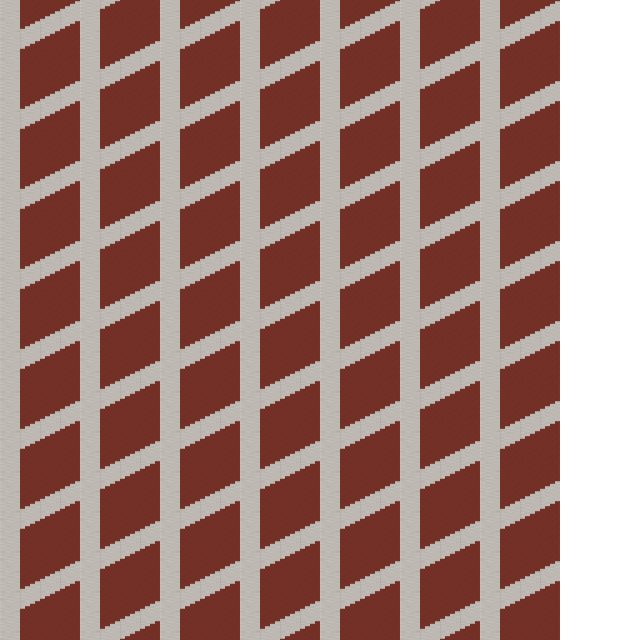
A three.js fragment shader for this pattern:

```glsl
// Pale stone lattice of upright bars and stepped diagonals over brick-red panels, with a white right margin.
varying vec2 vUv;

const float CELLS = 8.0;          // lattice periods per canvas side
const float TILES = 32.0;         // stone tiles per canvas side
const float TEXELS = 16.0;        // grain steps per tile
const float STEPS = 128.0;        // stair steps across the canvas
const float PATTERN_END = 0.875;  // where the white margin begins
const float SOFT = 0.0009;        // edge softness in canvas units

const vec3 RED = vec3(0.450, 0.188, 0.148);
const vec3 STONE_DARK = vec3(0.727, 0.707, 0.680);
const vec3 STONE_LIGHT = vec3(0.755, 0.737, 0.718);
const vec3 SEAM = vec3(0.665, 0.645, 0.605);
const vec3 MARGIN = vec3(1.0);

// Coverage of a stripe repeating once per unit
float stripe(float x, float center, float width, float soft) {
  float d = abs(fract(x - center + 0.5) - 0.5) - 0.5 * width;
  return 1.0 - smoothstep(-soft, soft, d);
}

// Height measured from a diagonal that climbs in small flat steps
float stairHeight(vec2 p, float steps, float slope) {
  float stepCenter = (floor(p.x * steps) + 0.5) / steps;
  return slope * stepCenter - p.y;
}

// Layered sines, from -1 to 1, stretched along the rows
float streaks(vec2 texel) {
  float broad = sin(texel.y * 2.4 + sin(texel.x * 0.8));
  float fine = sin(texel.y * 4.1 + texel.x * 0.35);
  return 0.5 * (broad + fine);
}

// Layered sines, from -1 to 1, without a clear direction
float mottle(vec2 texel) {
  float a = sin(texel.x * 1.9 + 2.0 * sin(texel.y * 1.3));
  float b = sin(texel.y * 2.7 + 2.0 * sin(texel.x * 0.9));
  return 0.5 * (a + b);
}

vec3 stoneColor(vec2 tile, vec2 texel, float bar) {
  float grain = 0.5 + 0.5 * streaks(texel);
  vec3 color = mix(STONE_DARK, STONE_LIGHT, smoothstep(0.2, 0.8, grain));

  // Joints: slanted ones everywhere, upright ones only on the diagonals
  float texelSize = 1.0 / TEXELS;
  float soft = SOFT * TILES;
  float upright = stripe(tile.x, 0.5 * texelSize, texelSize, soft);
  float slanted = stripe(tile.y, 0.5 * texelSize, texelSize, soft);
  float broken = 0.55 + 0.45 * sin(texel.x * 0.9 + 1.0);
  float joint = max(0.45 * upright * (1.0 - bar), 0.5 * slanted * broken);
  color = mix(color, SEAM, joint);

  // Slightly paler left edge on the upright bars
  return color + 0.025 * upright * bar;
}

vec3 panelColor(vec2 texel) {
  return RED * (1.0 + 0.035 * mottle(texel));
}

void main() {
  float height = stairHeight(vUv, STEPS, 0.5);
  vec2 tile = vec2(vUv.x, height) * TILES;
  vec2 texel = floor(fract(tile) * TEXELS);

  // Lattice
  float bar = stripe(vUv.x * CELLS, 0.125, 0.25, SOFT * CELLS);
  float diagonal = stripe(height * CELLS, 0.625, 0.25, SOFT * CELLS);
  float lattice = max(bar, diagonal);
  vec3 color = mix(panelColor(texel), stoneColor(tile, texel, bar), lattice);

  // Blank margin on the right
  float margin = smoothstep(PATTERN_END - SOFT, PATTERN_END + SOFT, vUv.x);
  gl_FragColor = vec4(mix(color, MARGIN, margin), 1.0);
}
```
